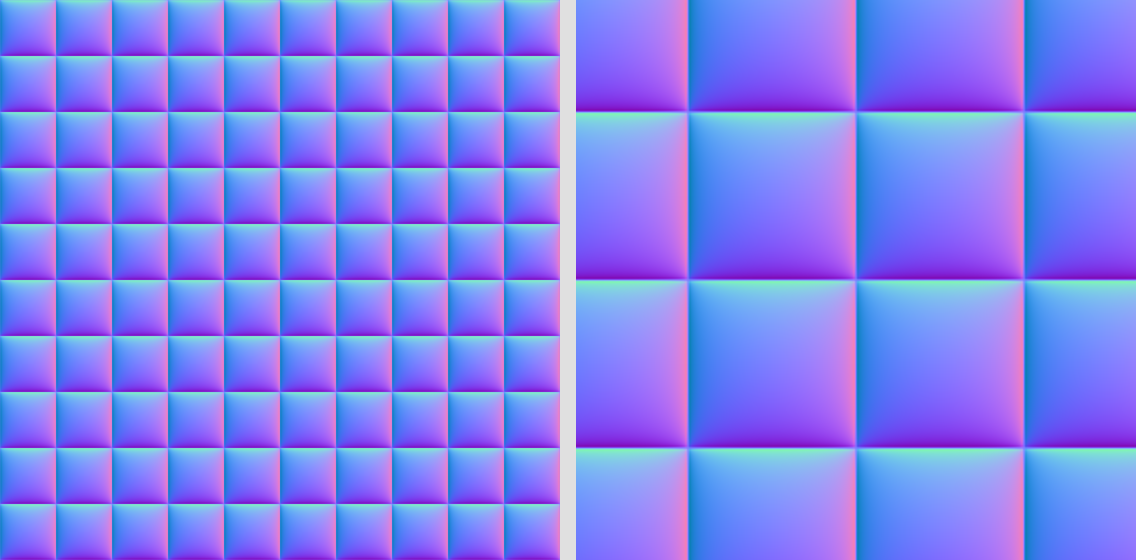
Left, the full canvas; right, a detail of the centre.
Write a Shadertoy shader that draws this texture map.

```glsl
// Tangent-space normal map of a square grid of pillowed tiles.
// Each tile is a dome, pow((1-x^2)(1-y^2), k); its slope is taken by central
// differences, which leave a thin flat seam where neighbouring tiles meet.

#define TILES 10.0         // repeats across and down
#define DOME_HEIGHT 0.45   // relief, in half tiles
#define DOME_POWER 0.5     // lower is flatter on top and steeper at the rim
#define SEAM_HALF 0.012    // half width of the seam, in tiles
#define SAMPLES 3          // supersamples per pixel side

// Height of the repeating dome; uv counts tiles
float domeHeight(vec2 uv) {
    vec2 p = 2.0 * fract(uv) - 1.0;
    vec2 falloff = max(1.0 - p * p, 0.0);
    return DOME_HEIGHT * pow(falloff.x * falloff.y, DOME_POWER);
}

// Unit surface normal from the height differences on both axes
vec3 tileNormal(vec2 uv) {
    vec2 e = vec2(SEAM_HALF, 0.0);
    vec2 rise = vec2(domeHeight(uv + e.xy) - domeHeight(uv - e.xy),
                     domeHeight(uv + e.yx) - domeHeight(uv - e.yx));
    return normalize(vec3(-rise / (4.0 * SEAM_HALF), 1.0));
}

void mainImage(out vec4 fragColor, in vec2 fragCoord) {
    vec3 color = vec3(0.0);

    // Average a small grid of samples to smooth the seams
    for (int j = 0; j < SAMPLES; j++) {
        for (int i = 0; i < SAMPLES; i++) {
            vec2 offset = (vec2(i, j) + 0.5) / float(SAMPLES) - 0.5;
            vec2 uv = TILES * (fragCoord + offset) / iResolution.xy;
            color += 0.5 + 0.5 * tileNormal(uv);
        }
    }

    fragColor = vec4(color / float(SAMPLES * SAMPLES), 1.0);
}
```
